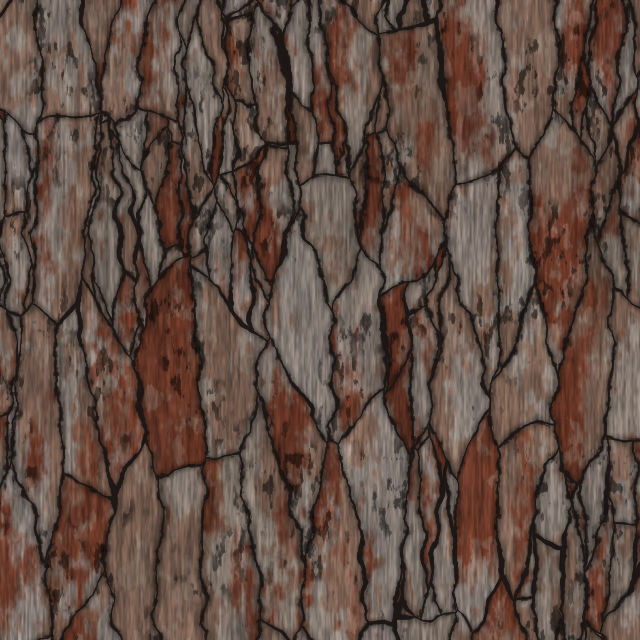
A Shadertoy shader for this texture:

```glsl
// Weathered bark: tall stretched Voronoi plates split by thin ragged cracks.
// A few plates split again into slivers; each gets its own grey, brown and
// rust patches, fine vertical grain, dark flecks and shaded rims.

vec2 hash2(vec2 p) {
    vec3 q = fract(p.xyx * vec3(0.1031, 0.1030, 0.0973));
    q += dot(q, q.yzx + 33.33);
    return fract((q.xx + q.yz) * q.zy);
}

float noise(vec2 p) {
    vec2 i = floor(p), f = fract(p);
    f = f * f * (3.0 - 2.0 * f);
    vec2 e = vec2(0.0, 1.0);
    return mix(mix(hash2(i).x, hash2(i + e.yx).x, f.x),
               mix(hash2(i + e.xy).x, hash2(i + e.yy).x, f.x), f.y);
}

float fbm(vec2 p) {
    float sum = 0.0, amp = 0.5;
    for (int k = 0; k < 5; k++) {
        sum += amp * noise(p);
        p = p * 2.03 + 17.3;
        amp *= 0.5;
    }
    return sum / 0.97;
}

vec2 site(vec2 cell) { return 0.06 + 0.88 * hash2(cell); }

// Stretched Voronoi: x is the edge distance in canvas units, yz the cell id
vec3 plates(vec2 uv, vec2 scale, float seed) {
    vec2 p = uv * scale + seed, base = floor(p), f = fract(p);
    vec2 nearCell = vec2(0.0), nearPoint = vec2(0.0);
    float best = 1e3;
    for (int j = -1; j <= 1; j++)
    for (int i = -1; i <= 1; i++) {
        vec2 cell = vec2(i, j);
        vec2 r = cell + site(base + cell) - f;
        if (dot(r, r) < best) {
            best = dot(r, r);
            nearCell = cell;
            nearPoint = r;
        }
    }
    float edge = 1.0;
    for (int j = -2; j <= 2; j++)
    for (int i = -2; i <= 2; i++) {
        vec2 cell = nearCell + vec2(i, j);
        vec2 r = cell + site(base + cell) - f;
        vec2 across = r - nearPoint;
        if (dot(across, across) > 1e-5)
            edge = min(edge, dot(0.5 * (r + nearPoint), across) / length(across * scale));
    }
    return vec3(edge, base + nearCell);
}

void mainImage(out vec4 fragColor, in vec2 fragCoord) {
    vec2 uv = fragCoord / iResolution.y;
    float px = 1.0 / iResolution.y;

    // Bend the plate borders: broad sway, waves, then fine serration
    vec2 w = uv;
    w.x += 0.026 * (noise(uv * vec2(5.0, 4.0) + 3.0) - 0.5);
    w.x += 0.015 * (noise(uv * vec2(15.0, 30.0) + 9.0) - 0.5);
    w.y += 0.030 * (noise(uv * vec2(24.0, 9.0) + 61.0) - 0.5);
    w += 0.0045 * (vec2(noise(uv * 80.0), noise(uv * 80.0 + 40.0)) - 0.5);
    w.x += 0.0020 * (noise(uv * 200.0) - 0.5);

    // Large plates, a few of them split into slivers
    vec3 plate = plates(w, vec2(13.0, 3.9), 20.0);
    float edge = plate.x;
    vec2 id = plate.yz;
    if (hash2(id + 71.0).x > 0.78) {
        vec3 sliver = plates(w, vec2(27.0, 5.0), 130.0);
        edge = min(edge, sliver.x);
        id += sliver.yz * 1.7;
    }
    vec2 tone = hash2(id + 5.0), kind = hash2(id + 47.0);

    // Peeling patches, cut off at each plate border
    vec2 q = uv + kind * 9.0;
    float ragged = fbm(uv * vec2(95.0, 50.0)) - 0.5;
    float peel = fbm(q * vec2(15.0, 7.0)) + 0.14 * (tone.x - 0.5) + 0.35 * ragged;
    float stain = fbm(q * vec2(11.0, 4.0) + 31.0) + 0.24 * (kind.x - 0.5) + 0.25 * ragged;
    vec3 grey = mix(vec3(0.505, 0.455, 0.415), vec3(0.475, 0.44, 0.42), tone.y);
    vec3 col = mix(grey, vec3(0.44, 0.335, 0.28), 0.85 * smoothstep(0.46, 0.58, peel));
    col = mix(col, vec3(0.375, 0.18, 0.12), 0.9 * smoothstep(0.56, 0.75, stain));
    float flake = smoothstep(0.60, 0.68, fbm(q * vec2(42.0, 22.0) + 60.0));
    col = mix(col, vec3(0.54, 0.49, 0.45), 0.35 * flake);

    // Vertical grain at three widths
    float grain = 0.42 * noise(uv * vec2(340.0, 30.0))
                + 0.28 * noise(uv * vec2(190.0, 14.0) + 8.0)
                + 0.30 * noise(uv * vec2(480.0, 85.0) + 21.0);
    col *= 1.0 + 0.78 * (grain - 0.5);
    col *= 0.95 + 0.12 * tone.y;
    col *= 0.87 + 0.26 * fbm(uv * vec2(24.0, 10.0) + 90.0);

    // Small ragged dark flecks gathered in loose groups
    float fleck = smoothstep(0.58, 0.70, fbm(uv * vec2(92.0, 42.0) + 14.0));
    col *= 1.0 - 0.5 * fleck * smoothstep(0.46, 0.62, fbm(uv * vec2(13.0, 8.0) + 50.0));

    // Shaded rims and chipped edges
    col *= mix(0.66, 1.0, smoothstep(0.0, 0.013, edge));
    float chip = smoothstep(0.52, 0.70, noise(uv * vec2(110.0, 130.0) + 77.0));
    col *= 1.0 - 0.5 * chip * (1.0 - smoothstep(0.0025, 0.005, edge));

    // Cracks, now and then opening wide
    float gape = smoothstep(0.68, 0.90, noise(uv * vec2(16.0, 8.0) + 33.0));
    float halfWidth = 0.0008 + 0.0009 * noise(uv * 55.0) + 0.0022 * gape;
    float crack = 1.0 - smoothstep(halfWidth - px * 0.4, halfWidth + px * 0.6 + 0.0003, edge);
    col = mix(col, vec3(0.105, 0.085, 0.08), 0.95 * crack);

    fragColor = vec4(col, 1.0);
}
```
